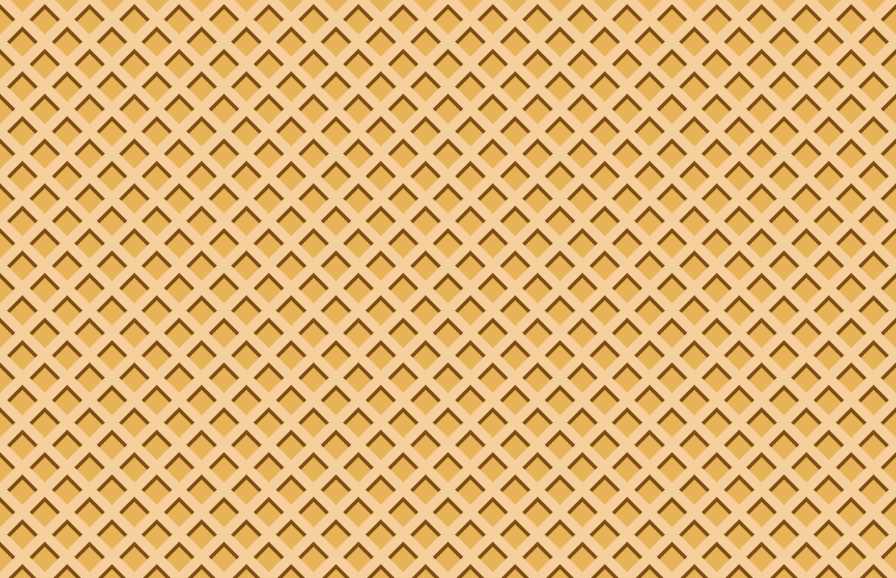
Give the GLSL for this pattern, as a Shadertoy shader.

```glsl
// Coverage of the region where d is negative, softened over about a pixel
float coverage(float d, float softness) {
    return 1.0 - smoothstep(-softness, softness, d);
}

void mainImage(out vec4 fragColor, in vec2 fragCoord) {
    // Twenty square repeats across, anchored to the top edge
    vec2 p = vec2(fragCoord.x, iResolution.y - fragCoord.y) * 20.0 / iResolution.x;
    p -= vec2(0.5, 0.93);

    // Diagonal axes turn the staggered diamonds into a unit square grid
    vec2 cell = fract(vec2(p.x + p.y, p.y - p.x) + 0.5) - 0.5;
    float softness = 21.0 / iResolution.x;

    // Pocket outline, and its floor inset from the two upper walls
    float halfSize = 0.34;
    float pocket = max(abs(cell.x), abs(cell.y)) - halfSize;
    float floorInset = 0.113 - halfSize - min(cell.x, cell.y);

    vec3 ridgeColor = vec3(0.96, 0.81, 0.61);
    vec3 shadowColor = vec3(0.49, 0.30, 0.08);
    vec3 floorColor = vec3(0.91, 0.70, 0.35);

    // Shadowed walls around the floor, then the pale ridges over both
    vec3 color = mix(shadowColor, floorColor, coverage(floorInset, softness));
    color = mix(ridgeColor, color, coverage(pocket, softness));
    fragColor = vec4(color, 1.0);
}
```
